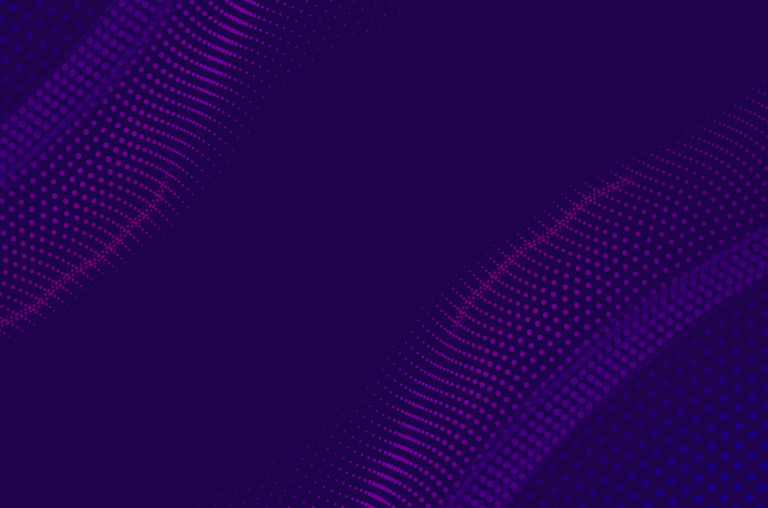
Write a WebGL 2 fragment shader that draws this background.

```glsl
#version 300 es
precision highp float;
// Two dotted halftone waves sweep diagonally over a deep violet ground.
// Each wave is a warped grid of round dots, bunched along a crease, with a
// dense ribbon and a blue field behind; the second is the first turned around.
uniform vec2 u_resolution;
out vec4 fragColor;

// Coverage of round dots at the cell centres of a warped grid; the local
// Jacobian turns cell offsets back into canvas distances.
float dots(vec2 grid, float radius) {
    mat2 jacobian = mat2(dFdx(grid), dFdy(grid));
    vec2 offset = inverse(jacobian) * (fract(grid) - 0.5) / u_resolution.y;
    float soft = 0.7 / u_resolution.y;
    return 1.0 - smoothstep(radius - soft, radius + soft, length(offset));
}

vec3 wave(vec3 color, vec2 p) {
    // s runs along the wave, t across it towards the lower right
    float s = dot(p, vec2(0.8, 0.6));
    float t = dot(p, vec2(0.6, -0.8));

    // Guide curves: faint outer rim, bright crease, ribbon axis
    float rim = 0.16 + 0.085 * (1.0 - smoothstep(0.6, 0.95, s))
              - 0.03 * (1.0 - smoothstep(0.35, 0.6, s))
              + 0.05 * smoothstep(1.25, 1.6, s);
    float bend = 0.5 * (1.0 - s + sqrt((1.0 - s) * (1.0 - s) + 0.002));
    float crease = 0.212 + 0.56 * bend + 0.055 * smoothstep(1.3, 1.6, s)
                 + 0.004 * sin(s * 38.0);
    float ribbon = 0.48 + 0.3 * (s - 1.25) * (s - 1.25);
    float h = t - crease;
    float w = t - ribbon;
    float right = smoothstep(1.05, 1.6, s);

    // Blue field, growing brighter towards the corner
    float field = smoothstep(0.03, 0.08, w);
    float depth = smoothstep(0.03, 0.36, w);
    vec2 blueGrid = vec2(s - 0.3 * w + 0.01 * sin(t * 14.0), w) / vec2(0.034, 0.031);
    vec3 blue = mix(vec3(0.15, 0.0, 0.39), vec3(0.09, 0.0, 0.50), depth);
    color = mix(color, blue, field * dots(blueGrid, mix(0.007, 0.009, depth)));

    // Ribbon of large dots in two overlapping sheets, the lower one brighter
    float band = 1.0 - smoothstep(0.045, 0.065, abs(w) + 0.012 * right);
    for (int i = 0; i < 2; i++) {
        float k = float(i);
        vec2 sheet = vec2(s + (0.5 - 0.8 * k) * w, w + 0.004 * sin(s * 9.0 + k * 2.0));
        sheet = sheet / vec2(0.0235, 0.022 - 0.003 * k) + k * vec2(0.45, 0.4);
        vec3 tint = mix(vec3(0.17, 0.0, 0.42), vec3(0.30, 0.0, 0.50), k);
        tint = mix(tint, vec3(0.21, 0.0, 0.42), 0.6 * right);
        float reach = mix(1.0, smoothstep(-0.04, 0.0, w), 0.5 * k);
        color = mix(color, tint, 0.85 * band * reach * dots(sheet, 0.0088 - 0.0018 * k));
    }

    // Main sheet: rows crowd together at the crease
    float row = 27.0 * h + 2.6 * asinh(40.0 * h);
    float column = (s - 0.35 * (t - 0.3) + 0.012 * sin(t * 20.0 + s * 3.0)) / 0.0245;
    float outside = smoothstep(rim - 0.02, crease + 0.002, t);
    float inside = smoothstep(0.0, 0.12, h);
    float radius = mix(0.0011 + 0.0019 * outside, 0.0055 - 0.0006 * right, inside);
    radius += 0.0016 * (1.0 - smoothstep(0.65, 0.85, s)) * exp(-900.0 * h * h);
    float sheetMask = smoothstep(rim - 0.02, rim + 0.035, t)
                    * (1.0 - smoothstep(-0.07, -0.015, w));
    vec3 purple = mix(vec3(0.43, 0.0, 0.58), vec3(0.27, 0.0, 0.44), right);
    vec3 pink = vec3(0.42, 0.0, 0.46);
    float pinkness = smoothstep(0.8, 1.0, s) * (1.0 - smoothstep(0.0, 0.2, h));
    vec3 sheetColor = mix(purple, pink, pinkness * (1.0 - 0.6 * right));
    sheetColor = mix(sheetColor, vec3(0.30, 0.0, 0.46), 0.6 * smoothstep(-0.16, -0.05, w));
    color = mix(color, sheetColor, sheetMask * dots(vec2(column, row), radius));

    // Fine bright grains along the crease
    float line = (1.0 - smoothstep(0.004, 0.012, abs(h)))
               * smoothstep(0.88, 0.96, s) * (1.0 - smoothstep(1.34, 1.42, s));
    vec2 grains = vec2(s + 0.5 * h, h + 0.002 * sin(s * 90.0)) / vec2(0.010, 0.0075);
    return mix(color, vec3(0.48, 0.0, 0.47), 0.8 * line * dots(grains, 0.003));
}

void main() {
    vec2 p = gl_FragCoord.xy / u_resolution.y;
    vec3 color = vec3(0.12, 0.008, 0.298);
    color = wave(color, p);
    color = wave(color, vec2(1.221, 1.0) - p);
    fragColor = vec4(color, 1.0);
}
```
